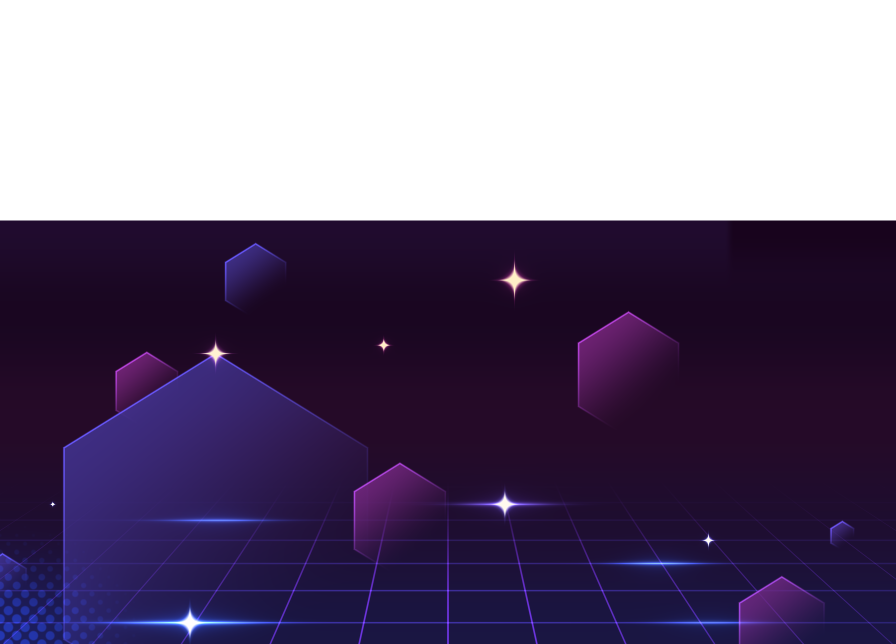
Reproduce this background procedurally as a Shadertoy shader.

```glsl
const float HORIZON = 0.629;
const vec3 BLUE = vec3(0.26, 0.20, 0.57);
const vec3 MAGENTA = vec3(0.48, 0.15, 0.50);
const vec3 VIOLET = vec3(0.42, 0.16, 0.80);
const vec3 ELECTRIC = vec3(0.08, 0.36, 1.0);

// Night gradient from the floor up to the banner edge
vec3 nightSky(vec2 p) {
    vec3 c = mix(vec3(0.10, 0.085, 0.26), vec3(0.12, 0.05, 0.18), smoothstep(0.0, 0.23, p.y));
    c = mix(c, vec3(0.145, 0.04, 0.155), smoothstep(0.2, 0.34, p.y));
    c = mix(c, vec3(0.10, 0.025, 0.13), smoothstep(0.36, 0.51, p.y));
    c = mix(c, vec3(0.125, 0.045, 0.18), smoothstep(0.52, 0.65, p.y));
    float shade = smoothstep(1.125, 1.14, p.x) * smoothstep(0.54, 0.64, p.y);
    return mix(c, vec3(0.085, 0.005, 0.095), 0.8 * shade);
}

float lineMask(float dist, float halfWidth, float px) {
    return 1.0 - smoothstep(halfWidth - 0.5 * px, halfWidth + px, abs(dist));
}

// Distance to the nearest whole number
float nearest(float v) {
    return abs(fract(v + 0.5) - 0.5);
}

// Perspective floor: columns meet at the horizon, rows are even in depth
vec3 floorGrid(vec2 p, float centerX, float px) {
    float drop = max(HORIZON - p.y, 0.05);
    float spacing = 0.2194 * drop;
    float columnDist = nearest((p.x - centerX) / spacing) * spacing;
    float rowDist = nearest((1.0 / drop - 1.678) / 0.153) * 0.153 * drop * drop;
    float fade = smoothstep(0.26, 0.04, p.y);
    float side = exp(-pow((p.x - centerX) / 0.42, 2.0));
    vec3 columns = VIOLET * lineMask(columnDist, 0.0009, px) * (0.2 + 0.65 * side);
    vec3 rows = vec3(0.22, 0.17, 0.60) * lineMask(rowDist, 0.0007, px) * (0.35 + 0.35 * side);
    return (columns + rows) * fade;
}

// Halftone dots that shrink away from the lower left corner
vec3 halftone(vec2 p, float px) {
    float fade = smoothstep(0.25, 0.02, length(p * vec2(1.0, 1.2)));
    vec2 cell = vec2(p.x + p.y, p.x - p.y) / 0.026;
    float dist = length(fract(cell) - 0.5) * 0.0184;
    float radius = 0.0075 * sqrt(fade);
    float dots = 1.0 - smoothstep(radius - px, radius + px, dist);
    return vec3(0.04, 0.13, 0.43) * fade * (0.25 + 0.75 * dots);
}

// Upright hexagon, slightly taller than regular
float hexDistance(vec2 q, float w) {
    q = abs(q);
    return max(q.x - w, (q.y + 0.62 * q.x - 1.25 * w) * 0.85);
}

// Glass pane lit from the upper left
vec3 glassHex(vec3 base, vec2 q, float w, vec3 tint, float px) {
    float d = hexDistance(q, w);
    float light = smoothstep(0.75, -1.25, dot(q / w, vec2(0.6, -0.75)));
    float inside = 1.0 - smoothstep(-px, px, d);
    float edge = lineMask(d + px, 0.0007, px);
    base = mix(base, tint, inside * light * 0.88);
    return base + (tint * 0.65 + vec3(0.0, 0.04, 0.12)) * edge * light;
}

// Horizontal light streak: a thin core in a soft sheath
vec3 streak(vec2 q, float len, float power, vec3 tint) {
    float along = exp(-4.0 * q.x * q.x / (len * len));
    float core = exp(-abs(q.y) / 0.0018);
    float sheath = exp(-abs(q.y) / 0.010) * along;
    return power * along * (tint * (core + 0.3 * sheath) + 0.35 * core * along);
}

// Four-pointed sparkle with a tinted halo
vec3 sparkle(vec3 base, vec2 q, float r, vec3 tint, vec3 heart) {
    float s = sqrt(abs(q.x) / r) + sqrt(abs(q.y) / r);
    float halo = exp(-5.0 * length(q) / r);
    base += tint * (0.7 * smoothstep(1.15, 0.5, s) + 0.55 * halo);
    return mix(base, heart, smoothstep(0.95, 0.65, s));
}

void mainImage(out vec4 fragColor, in vec2 fragCoord) {
    vec2 p = fragCoord / iResolution.y;
    float px = 1.0 / iResolution.y;
    float centerX = 0.5 * iResolution.x / iResolution.y;

    vec3 color = nightSky(p) + floorGrid(p, centerX, px);

    // Hexagons: center, half width, tint from blue to magenta
    vec4 panes[8] = vec4[8](
        vec4(0.397, 0.563, 0.048, 0.0), vec4(0.228, 0.393, 0.049, 1.0),
        vec4(0.335, 0.156, 0.237, 0.0), vec4(0.976, 0.418, 0.079, 1.0),
        vec4(0.621, 0.192, 0.072, 0.9), vec4(1.214, 0.022, 0.067, 0.8),
        vec4(1.308, 0.168, 0.019, 0.1), vec4(0.004, 0.094, 0.038, 0.0));
    for (int i = 0; i < 8; i++) {
        vec4 h = panes[i];
        color = glassHex(color, p - h.xy, h.z, mix(BLUE, MAGENTA, h.w), px);
    }
    color += halftone(p, px);

    // Streaks: center, reach, power
    vec4 beams[4] = vec4[4](
        vec4(0.339, 0.192, 0.17, 0.55), vec4(1.023, 0.125, 0.14, 0.75),
        vec4(1.100, 0.033, 0.17, 0.50), vec4(0.295, 0.033, 0.23, 1.30));
    for (int i = 0; i < 4; i++) {
        color += streak(p - beams[i].xy, beams[i].z, beams[i].w, ELECTRIC);
    }
    color += streak(p - vec2(0.784, 0.217), 0.15, 0.7, vec3(0.35, 0.25, 0.95));

    // Sparkles: center, reach, warmth
    vec4 stars[7] = vec4[7](
        vec4(0.799, 0.565, 0.040, 1.0), vec4(0.596, 0.464, 0.018, 1.0),
        vec4(0.335, 0.451, 0.032, 0.8), vec4(0.784, 0.217, 0.034, 0.3),
        vec4(1.100, 0.161, 0.016, 0.2), vec4(0.082, 0.217, 0.008, 0.2),
        vec4(0.295, 0.033, 0.040, 0.0));
    for (int i = 0; i < 7; i++) {
        vec4 s = stars[i];
        vec3 halo = mix(vec3(0.20, 0.40, 0.95), vec3(0.75, 0.20, 0.55), s.w);
        vec3 heart = mix(vec3(1.0), vec3(1.0, 0.94, 0.78), s.w);
        color = sparkle(color, p - s.xy, s.z, halo, heart);
    }

    // Plain white banner above the scene
    float banner = smoothstep(-px, px, p.y - 0.6576);
    color = mix(clamp(color, 0.0, 1.0), vec3(1.0), banner);
    fragColor = vec4(color, 1.0);
}
```
